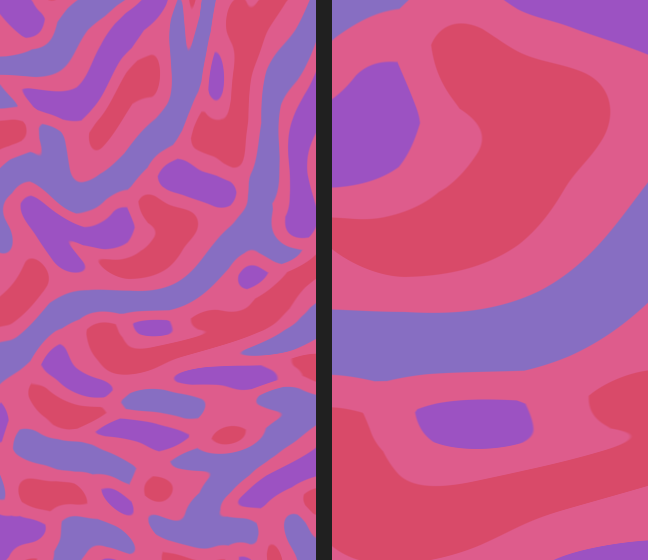
Left, the full canvas; right, a detail of the centre.
This pattern is drawn by a Shadertoy shader. Its source:

```glsl
const vec3 PINK = vec3(0.87, 0.36, 0.55);
const vec3 BLUE = vec3(0.53, 0.43, 0.76);
const vec3 RED = vec3(0.85, 0.29, 0.41);
const vec3 VIOLET = vec3(0.61, 0.32, 0.76);

const float ROWS = 7.6;        // strand rows per canvas width
const float RADIUS = 0.345;    // half width of a strand, in rows
const float GAP = 0.30;        // least space between two colours
const float JITTER = 0.22;     // scatter of the nodes
const float FILLET = 0.28;     // rounding where branches join
const float TILT = 0.85;       // overall strand direction
const vec3 BREAKS = vec3(0.30, 0.52, 0.78); // break chance: blue, red, violet

vec3 hash3(vec2 p) {
    vec3 q = fract(vec3(p.xyx) * vec3(0.1031, 0.1030, 0.0973));
    q += dot(q, q.yxz + 33.33);
    return fract((q.xxy + q.yzz) * q.zyx);
}

int rowColor(float row) {
    return int(mod(row + 0.5, 3.0));
}

vec2 nodePosition(vec2 id) {
    return id + JITTER * (2.0 * hash3(id + 57.0).xy - 1.0);
}

// Breaks sit on alternate nodes, so branches never close into loops.
bool isBreak(vec2 id) {
    bool allowed = mod(id.x + id.y, 2.0) < 0.5;
    return allowed && hash3(id + 113.0).x < BREAKS[rowColor(id.y)];
}

float segmentDistance(vec2 p, vec2 a, vec2 b) {
    vec2 ab = b - a;
    float t = clamp(dot(p - a, ab) / max(dot(ab, ab), 0.0001), 0.0, 1.0);
    return length(p - a - ab * t);
}

float smoothMin(float a, float b, float k) {
    float h = max(k - abs(a - b), 0.0) / k;
    return min(a, b) - 0.25 * k * h * h;
}

// Successive shears bend the rows and keep their area.
vec2 bend(vec2 p) {
    p.x += 1.25 * sin(0.48 * p.y + 0.8);
    p.y += 1.20 * sin(0.55 * p.x + 2.1);
    p.x += 0.26 * sin(1.60 * p.y + 0.5);
    p.y += 0.20 * sin(1.90 * p.x + 4.0);
    return p;
}

// Distance to the strand skeleton of each colour.
vec3 strandDistances(vec2 p) {
    vec3 rows = vec3(4.0);
    vec3 branches = vec3(4.0);
    vec2 cell = floor(p);
    for (int y = -1; y <= 2; y++) {
        for (int x = -1; x <= 1; x++) {
            vec2 id = cell + vec2(x, y);
            vec2 start = nodePosition(id);
            if (isBreak(id)) {
                // A broken node becomes a branch of a neighbouring row.
                float side = hash3(id + 211.0).y < 0.5 ? -1.0 : 1.0;
                vec2 parent = id + vec2(0.0, side);
                int c = rowColor(parent.y);
                float d = segmentDistance(p, start, nodePosition(parent));
                branches[c] = min(branches[c], d);
            } else {
                // Intact nodes join along the row, or stay as round ends.
                vec2 next = id + vec2(1.0, 0.0);
                vec2 end = isBreak(next) ? start : nodePosition(next);
                int c = rowColor(id.y);
                rows[c] = min(rows[c], segmentDistance(p, start, end));
            }
        }
    }
    return vec3(smoothMin(rows.x, branches.x, FILLET),
                smoothMin(rows.y, branches.y, FILLET),
                smoothMin(rows.z, branches.z, FILLET));
}

void mainImage(out vec4 fragColor, in vec2 fragCoord) {
    float pixel = ROWS / iResolution.x;
    vec2 p = fragCoord * pixel;
    float s = sin(TILT), c = cos(TILT);
    p = bend(mat2(c, -s, s, c) * p) + 40.0;

    // Nearest colour and its closest rival.
    vec3 d = strandDistances(p);
    float nearest = min(d.x, min(d.y, d.z));
    float rival = max(min(d.x, d.y), min(max(d.x, d.y), d.z));
    vec3 ink = d.x == nearest ? BLUE : d.y == nearest ? RED : VIOLET;

    // Limit both the strand width and the space to the rival.
    float edge = max(nearest - RADIUS, 0.5 * (GAP - rival + nearest));
    float cover = 1.0 - smoothstep(-pixel, pixel, edge);
    fragColor = vec4(mix(PINK, ink, cover), 1.0);
}
```
